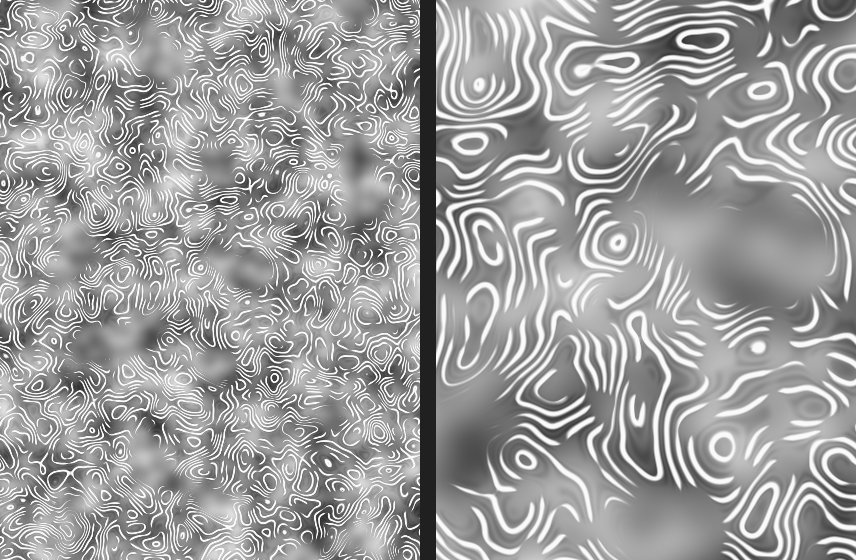
Left, the full canvas; right, a detail of the centre.
Write a Shadertoy shader that draws this pattern.

```glsl
// Broken white contour lines of a warped noise terrain over soft grey clouds.
// Lines come from the distance to the nearest height level, estimated with
// the slope; a finer noise tapers them into strokes and clears hazy patches.

const float TAU = 6.2831853;
const float LINE_HALF_WIDTH = 0.00165;
const float EDGE_SOFTNESS = 0.0009;
const vec3 LINE_COLOUR = vec3(0.98);

float hash(vec2 cell) {
    vec3 q = fract(cell.xyx * 0.1031);
    q += dot(q, q.yzx + 33.33);
    return fract((q.x + q.y) * q.z);
}

// Slope contribution of one lattice corner
float corner(vec2 cell, vec2 offset) {
    float angle = TAU * hash(cell);
    return dot(vec2(cos(angle), sin(angle)), offset);
}

// Gradient noise, about -0.7 to 0.7
float noise(vec2 p) {
    vec2 cell = floor(p);
    vec2 f = p - cell;
    vec2 u = f * f * f * (f * (f * 6.0 - 15.0) + 10.0);
    vec2 x = vec2(1.0, 0.0);
    vec2 y = vec2(0.0, 1.0);
    float low = mix(corner(cell, f), corner(cell + x, f - x), u.x);
    float high = mix(corner(cell + y, f - y), corner(cell + 1.0, f - 1.0), u.x);
    return mix(low, high, u.y);
}

// Terrain height, measured in contour levels
float terrain(vec2 p) {
    vec2 warp = vec2(noise(p * 9.0 + 31.7), noise(p * 9.0 + 74.3));
    vec2 q = p + 0.028 * warp;
    float hills = noise(q * 19.0 + 11.3);
    float ridges = noise(q * 41.0 + 57.9);
    return 7.0 * (hills + 0.15 * ridges);
}

// Length of the terrain gradient by forward differences
float slopeAt(vec2 p, float height, float stepSize) {
    float dx = terrain(p + vec2(stepSize, 0.0)) - height;
    float dy = terrain(p + vec2(0.0, stepSize)) - height;
    return length(vec2(dx, dy)) / stepSize;
}

// Stroke strength: small gaps along lines and wide empty patches
float strokeStrength(vec2 p) {
    float gaps = smoothstep(-0.34, 0.04, noise(p * 47.0 + 23.1));
    float patches = smoothstep(-0.40, -0.16, noise(p * 8.0 + 91.4));
    return gaps * patches;
}

// Coverage of the contour line nearest to this height
float contour(float height, float slope, float strength, float softness) {
    float spacing = 1.0 / max(slope, 25.0);
    float distanceToLine = abs(fract(height) - 0.5) * spacing;
    float halfWidth = min(LINE_HALF_WIDTH, 0.23 * spacing) * strength;
    float cover = 1.0 - smoothstep(halfWidth - softness, halfWidth + softness, distanceToLine);
    return cover * smoothstep(0.05, 0.45, strength);
}

// Cloudy grey ground with faint streaks that follow the contours
float ground(vec2 p, float height, float strength) {
    float clouds = 0.40 * noise(p * 12.0 + 5.6) + 0.26 * noise(p * 27.0 + 43.2);
    float streaks = 0.035 * sin(TAU * 2.6 * height) * strength;
    float haze = 0.07 * (1.0 - strength);
    return clamp(0.505 + clouds + streaks + haze, 0.2, 0.9);
}

void mainImage(out vec4 fragColor, in vec2 fragCoord) {
    vec2 p = fragCoord / iResolution.y;
    float height = terrain(p);
    float slope = slopeAt(p, height, 0.0007);
    float strength = strokeStrength(p);
    float softness = max(EDGE_SOFTNESS, 0.45 / iResolution.y);

    float line = contour(height, slope, strength, softness);
    vec3 colour = mix(vec3(ground(p, height, strength)), LINE_COLOUR, line);
    fragColor = vec4(colour, 1.0);
}
```
